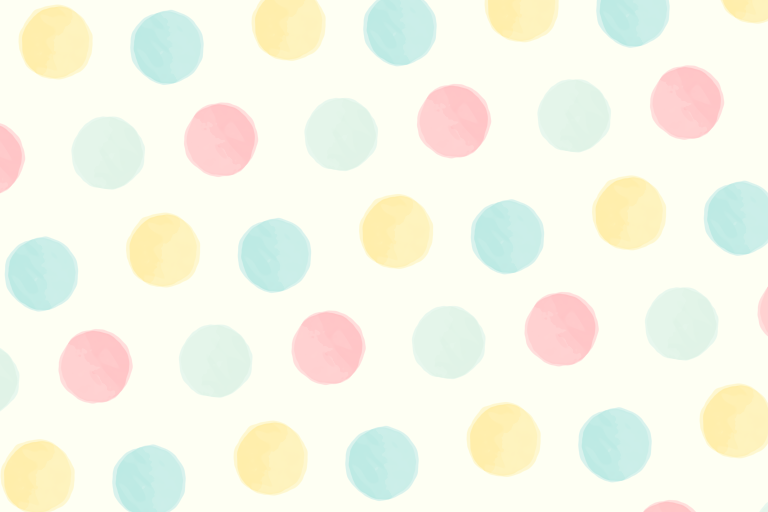
Give the GLSL for this pattern, as a WebGL 1 fragment shader.

```glsl
precision highp float;
// Pastel watercolour dots in four colours on a tilted lattice over cream paper.

uniform vec2 u_resolution;

// Lengths are in canvas heights, measured from the top left corner.
const vec2 STEP_ACROSS = vec2(0.4551, -0.0363);
const vec2 STEP_DOWN = vec2(0.2100, 0.4063);
const vec2 FIRST_DOT = vec2(0.1094, 0.0825);
const float DOT_RADIUS = 0.0742;
const vec3 PAPER = vec3(0.996, 1.0, 0.952);

vec2 hashGradient(vec2 cell) {
  vec2 k = vec2(dot(cell, vec2(127.1, 311.7)), dot(cell, vec2(269.5, 183.3)));
  return 2.0 * fract(sin(k) * 43758.5) - 1.0;
}

float gradientNoise(vec2 p) {
  vec2 i = floor(p);
  vec2 f = p - i;
  vec2 w = f * f * f * (f * (f * 6.0 - 15.0) + 10.0);
  vec2 e = vec2(0.0, 1.0);
  float top = mix(dot(hashGradient(i), f),
                  dot(hashGradient(i + e.yx), f - e.yx), w.x);
  float bottom = mix(dot(hashGradient(i + e.xy), f - e.xy),
                     dot(hashGradient(i + e.yy), f - e.yy), w.x);
  return mix(top, bottom, w.y);
}

float fractalNoise(vec2 p) {
  float sum = 0.0;
  float gain = 0.6;
  for (int octave = 0; octave < 3; octave++) {
    sum += gain * gradientNoise(p);
    p = p * 2.1 + 7.3;
    gain *= 0.5;
  }
  return sum;
}

float cross2(vec2 a, vec2 b) {
  return a.x * b.y - a.y * b.x;
}

// Offset from the nearest lattice point.
vec2 latticeOffset(vec2 p, vec2 a, vec2 b) {
  vec2 cell = vec2(cross2(p, b), cross2(a, p)) / cross2(a, b);
  cell = fract(cell + 0.5) - 0.5;
  return cell.x * a + cell.y * b;
}

// Signed distance to a hand-painted, slightly faceted disc.
float washDistance(vec2 q, float radius, vec2 seed) {
  float r = length(q);
  vec2 direction = q / max(r, 0.001);
  float wobble = 0.075 * gradientNoise(direction * 1.9 + seed)
               + 0.022 * gradientNoise(direction * 5.5 + seed);
  return r - radius - wobble;
}

float coverage(float distance, float blur) {
  return 1.0 - smoothstep(-blur, blur, distance);
}

// Two offset washes; their overlap carries stains that deepen along lean.
vec3 paintDots(vec3 under, vec2 p, vec2 origin, vec3 pale, vec3 deep,
               vec2 lean, vec2 seed, float pixel) {
  vec2 q = latticeOffset(p - origin, STEP_ACROSS, STEP_DOWN) / DOT_RADIUS;
  q.x *= 1.03;
  float blur = 0.75 * pixel / DOT_RADIUS;
  vec2 shift = 0.045 * lean;
  float firstEdge = washDistance(q - shift, 0.955, seed);
  float secondEdge = washDistance(q + shift, 0.955, seed + 13.7);
  float overlapEdge = max(firstEdge, secondEdge);
  float outer = coverage(min(firstEdge, secondEdge), blur);
  float inner = coverage(overlapEdge, blur);

  // Stains have crisp, ragged borders, with diagonal brush streaks.
  float slope = dot(q, lean);
  float ragged = fractalNoise(q * 2.3 + seed);
  float streak = gradientNoise(vec2(q.x + q.y, 2.2 * (q.x - q.y)) + seed);
  float broadStain = smoothstep(-0.03, 0.03, slope + 0.9 * ragged + 0.05);
  float brushStain = smoothstep(-0.06, 0.06, 0.7 * slope + streak - 0.15);
  float pooled = smoothstep(-0.07, 0.0, overlapEdge)
               * smoothstep(0.55, 0.95, abs(q.y));
  float tone = 0.42 + 0.22 * broadStain + 0.16 * brushStain
             + 0.12 * ragged + 0.14 * pooled;

  vec3 color = mix(under, pale, outer);
  return mix(color, mix(pale, deep, tone), inner);
}

void main() {
  vec2 p = gl_FragCoord.xy / u_resolution.y;
  p.y = 1.0 - p.y;
  float pixel = 1.0 / u_resolution.y;
  vec3 color = PAPER;

  // Yellow, blue, pink and mint share one lattice at different origins.
  color = paintDots(color, p, FIRST_DOT,
                    vec3(0.995, 0.970, 0.815), vec3(1.0, 0.925, 0.640),
                    vec2(-0.85, -0.40), vec2(2.3, 5.1), pixel);
  color = paintDots(color, p, FIRST_DOT + vec2(0.2168, 0.0094),
                    vec3(0.850, 0.950, 0.930), vec3(0.715, 0.910, 0.885),
                    vec2(-0.90, 0.10), vec2(8.6, 1.4), pixel);
  color = paintDots(color, p, FIRST_DOT + vec2(0.3220, 0.1910),
                    vec3(1.0, 0.870, 0.862), vec3(1.0, 0.750, 0.760),
                    vec2(0.75, -0.50), vec2(4.7, 9.2), pixel);
  color = paintDots(color, p, FIRST_DOT + vec2(0.1016, 0.2168),
                    vec3(0.910, 0.970, 0.932), vec3(0.872, 0.950, 0.898),
                    vec2(0.85, 0.25), vec2(6.1, 3.8), pixel);

  gl_FragColor = vec4(color, 1.0);
}
```
